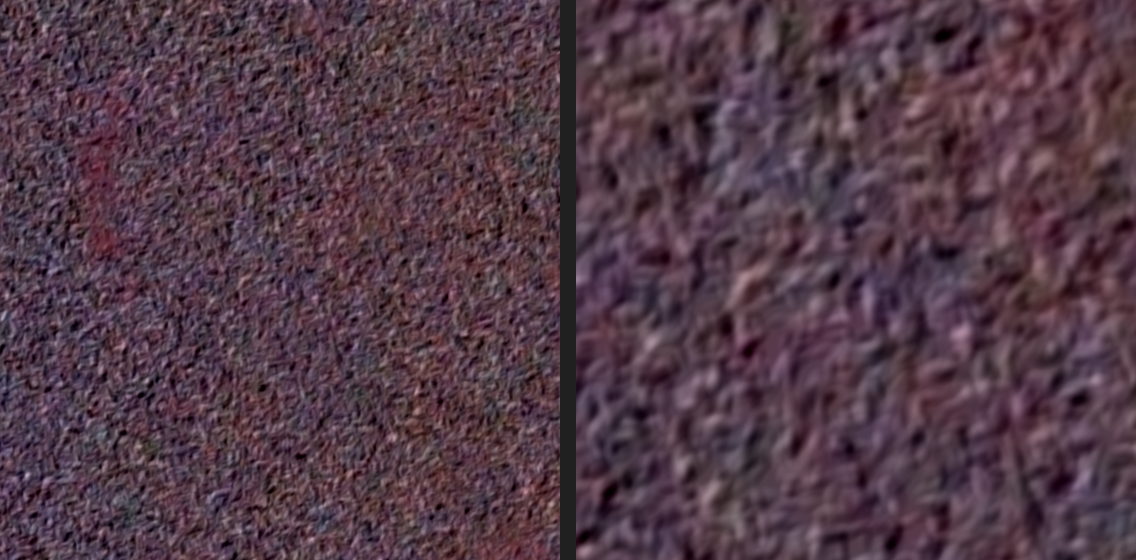
Left, the full canvas; right, a detail of the centre.
Give the GLSL for this texture, as a WebGL 2 fragment shader.

```glsl
#version 300 es
precision highp float;
// Rough plum-coloured stone: slanted relief grains with soft crimson stains.

#define BASE_COLOR vec3(0.324, 0.234, 0.287)
#define STAIN_COLOR vec3(0.365, 0.200, 0.260)
#define GRAIN_CELLS 60.0
#define FINE_CELLS 100.0
#define GRAIN_ANGLE 0.98
#define ANGLE_SPREAD 1.8
#define GRAIN_WIDTH 0.60
#define GRAIN_LEVEL 0.72
#define EDGE_LIGHT 1.8
#define CONTRAST 0.185
#define TINT 0.05

uniform vec2 u_resolution;
out vec4 fragColor;

vec3 hash3(vec2 p) {
    vec3 q = fract(p.xyx * vec3(0.1031, 0.1030, 0.0973));
    q += dot(q, q.yxz + 33.33);
    return fract((q.xxy + q.yzz) * q.zyx);
}

// Cellular relief: one elongated grain per cell, lit on its upper left side.
float grains(vec2 p, float seed) {
    vec2 cell = floor(p);
    float height = 0.0;
    for (int y = -1; y <= 1; y++) {
        for (int x = -1; x <= 1; x++) {
            vec2 id = cell + vec2(x, y);
            vec3 place = hash3(id + seed);
            float level = GRAIN_LEVEL * (2.0 * hash3(id + seed + 57.3).x - 1.0);
            float angle = GRAIN_ANGLE + ANGLE_SPREAD * (place.z - 0.5);
            vec2 along = vec2(cos(angle), sin(angle));
            vec2 d = p - id - place.xy;
            float across = dot(d, vec2(-along.y, along.x)) / GRAIN_WIDTH;
            float lengthwise = dot(d, along);
            float w = max(0.0, 1.0 - across * across - lengthwise * lengthwise);
            height += w * w * (level + EDGE_LIGHT * across);
        }
    }
    return height;
}

// Cellular blotches: round soft spots, each with its own colour offset.
vec3 blotches(vec2 p, float seed) {
    vec2 cell = floor(p);
    vec3 sum = vec3(0.0);
    for (int y = -1; y <= 1; y++) {
        for (int x = -1; x <= 1; x++) {
            vec2 id = cell + vec2(x, y);
            vec2 d = p - id - hash3(id + seed).xy;
            float w = max(0.0, 1.0 - dot(d, d));
            sum += w * w * (hash3(id + seed + 91.7) - 0.5);
        }
    }
    return sum;
}

// Turns an offset into red-to-green and warm-to-blue shifts of even brightness.
vec3 chroma(vec3 c) {
    return c.x * vec3(1.0, -0.5, -0.1) + c.y * vec3(0.4, 0.0, -1.2);
}

float spot(vec2 p, vec2 center, vec2 size) {
    vec2 d = (p - center) / size;
    return exp(-dot(d, d));
}

// A wandering vein on the left and faint spots near the borders.
float stains(vec2 p, float rough) {
    float veinX = 0.27 - 0.12 * p.y + 0.014 * sin(17.0 * p.y) + 0.008 * sin(41.0 * p.y);
    float offset = (p.x - veinX) / 0.03;
    float vein = exp(-offset * offset) * smoothstep(0.3, 0.62, p.y);
    float spots = spot(p, vec2(0.57, 0.96), vec2(0.09, 0.045));
    spots += 0.5 * spot(p, vec2(0.92, 0.02), vec2(0.12, 0.05));
    spots += 0.4 * spot(p, vec2(0.98, 0.51), vec2(0.05, 0.04));
    return clamp((vein + spots) * (0.6 + 1.6 * rough), 0.0, 0.85);
}

void main() {
    vec2 p = gl_FragCoord.xy / min(u_resolution.x, u_resolution.y);

    // Colour offsets from broad areas down to single grains.
    vec3 broad = blotches(p * 8.0, 11.0);
    vec3 middle = blotches(p * 30.0, 140.0);
    vec3 small = blotches(p * 60.0, 310.0);
    vec3 tint = chroma(0.5 * broad + 0.9 * middle + 0.7 * small) * TINT;
    float side = smoothstep(0.05, 0.9, p.x) - 0.5;
    tint += side * vec3(0.018, 0.002, -0.026);

    // Relief is strongest on the left and fades inside the stains.
    float stain = stains(p, broad.x + middle.y);
    float relief = grains(p * GRAIN_CELLS, 23.0) + 0.55 * grains(p * FINE_CELLS, 470.0);
    float strength = CONTRAST * (1.0 - 0.22 * side + 0.3 * broad.z) * (1.0 - 0.5 * stain);

    vec3 color = mix(BASE_COLOR, STAIN_COLOR, stain) + tint;
    color += relief * strength * vec3(1.02, 0.98, 1.0);
    fragColor = vec4(clamp(color, 0.0, 1.0), 1.0);
}
```
